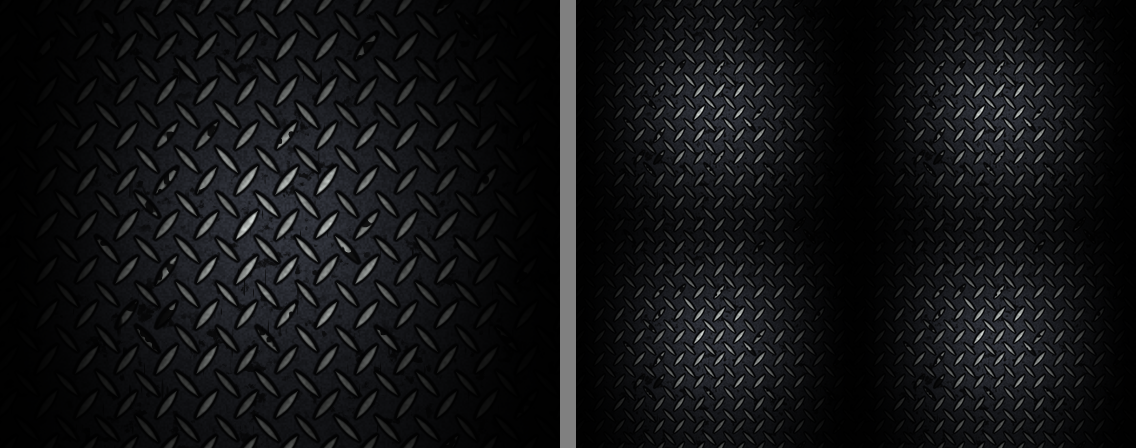
Left: one tile. Right: repeated 2 by 2.
Reproduce this texture procedurally as a WebGL 2 fragment shader.

```glsl
#version 300 es
precision highp float;
// Dark steel tread plate: two interleaved grids of raised lens-shaped lugs,
// leaning opposite ways, over grainy stained metal under a soft central light.
// Lugs are lens distance functions; all noise and the light wrap at the edges.
uniform vec2 u_resolution;
out vec4 fragColor;

const float TAU = 6.2831853;
const vec2 REPEATS = vec2(14.0, 10.0);
const vec3 STEEL = vec3(0.180, 0.190, 0.220);
const vec3 GRIME = vec3(0.030, 0.029, 0.030);
const vec3 WORN_METAL = vec3(0.70, 0.72, 0.71);
const vec3 SHADOW = vec3(0.012, 0.012, 0.015);

float hash(vec2 p) {
  vec3 q = fract(p.xyx * 0.1031);
  q += dot(q, q.yzx + 33.33);
  return fract((q.x + q.y) * q.z);
}

// Value noise with a whole number of cells across the canvas.
float wrapNoise(vec2 uv, vec2 cells) {
  vec2 g = uv * cells;
  vec2 i = floor(g);
  vec2 f = fract(g);
  f = f * f * (3.0 - 2.0 * f);
  vec2 a = mod(i, cells);
  vec2 b = mod(i + 1.0, cells);
  return mix(mix(hash(a), hash(vec2(b.x, a.y)), f.x),
             mix(hash(vec2(a.x, b.y)), hash(b), f.x), f.y);
}

float wrapFbm(vec2 uv, vec2 cells) {
  float sum = 0.0;
  float weight = 0.5;
  for (int i = 0; i < 4; i++) {
    sum += weight * wrapNoise(uv, cells);
    cells *= 2.0;
    weight *= 0.5;
  }
  return sum / 0.9375;
}

// Signed distance to a pointed lens along x; halfSize = half length, half width.
float lensDistance(vec2 p, vec2 halfSize) {
  p = abs(p);
  float radius = dot(halfSize, halfSize) / (2.0 * halfSize.y);
  float rise = radius - halfSize.y;
  bool pastTip = (p.x - halfSize.x) * rise > p.y * halfSize.x;
  return pastTip ? length(p - vec2(halfSize.x, 0.0))
                 : length(p + vec2(0.0, rise)) - radius;
}

vec2 rotate(vec2 p, float angle) {
  float c = cos(angle);
  float s = sin(angle);
  return vec2(c * p.x + s * p.y, c * p.y - s * p.x);
}

// Bare plate: fine grain, broad stains, pits and a few vertical scratches.
vec3 plateColor(vec2 uv) {
  float grain = wrapNoise(uv, vec2(300.0, 240.0));
  float stain = wrapFbm(uv, vec2(9.0, 7.0));
  float pits = smoothstep(0.60, 0.76, wrapFbm(uv, vec2(64.0, 51.0)));
  float streak = smoothstep(0.86, 0.97, wrapNoise(uv, vec2(190.0, 23.0)));
  vec3 color = STEEL * (0.66 + 0.40 * grain + 0.22 * stain);
  float dirt = pits * smoothstep(0.35, 0.65, stain);
  dirt = max(dirt, streak * smoothstep(0.50, 0.68, stain));
  return mix(color, GRIME, 0.80 * dirt);
}

// One grid of lugs, drawn over the given color.
vec3 addLugs(vec3 color, vec2 uv, vec2 offset, float angle, vec2 halfSize,
             float brightness, float seed) {
  vec2 cell = vec2(1.0, REPEATS.x * u_resolution.y / (REPEATS.y * u_resolution.x));
  float pixel = REPEATS.x / u_resolution.x;
  vec2 grid = uv * REPEATS - offset;
  vec2 id = mod(floor(grid), REPEATS) + seed;
  vec2 world = (fract(grid) - 0.5) * cell;
  vec2 p = rotate(world, angle + 0.08 * (hash(id + 5.0) - 0.5));
  halfSize *= 0.94 + 0.12 * hash(id + 11.0);
  float d = lensDistance(p, halfSize);

  // Dark groove and shadow around the raised shape.
  float shadowDistance = lensDistance(p - vec2(0.0, 0.028), halfSize);
  float groove = 1.0 - smoothstep(0.025, 0.085, min(d, shadowDistance));
  color = mix(color, SHADOW, 0.90 * groove);

  // Polished face, with a bevel, mottling and chips on the worn ones.
  float mottle = wrapNoise(uv, vec2(210.0, 168.0));
  float across = clamp(p.y / halfSize.y, -1.0, 1.0);
  float bevel = 0.55 + 0.45 * smoothstep(0.0, 0.045, -d);
  float tone = bevel * (0.84 - 0.20 * across + 0.24 * mottle);
  tone *= brightness * (0.82 + 0.30 * hash(id + 23.0));
  float worn = step(0.90, hash(id + 37.0));
  float chip = worn * smoothstep(0.50, 0.64, wrapNoise(uv, vec2(98.0, 70.0)));
  vec3 face = mix(WORN_METAL * tone, SHADOW, 0.88 * chip);
  return mix(color, face, 1.0 - smoothstep(-0.7 * pixel, 0.7 * pixel, d));
}

// Central pool of light that falls smoothly to the dark sides.
float poolOfLight(vec2 uv) {
  vec2 glow = 0.5 - 0.5 * cos(TAU * uv);
  return 0.015 + 0.985 * glow.x * (0.36 + 0.64 * glow.y);
}

void main() {
  vec2 uv = gl_FragCoord.xy / u_resolution;
  vec3 color = plateColor(uv);
  color = addLugs(color, uv, vec2(0.67, 0.47), 0.91, vec2(0.43, 0.088), 1.0, 0.0);
  color = addLugs(color, uv, vec2(0.17, 0.93), -0.84, vec2(0.41, 0.072), 0.84, 51.0);
  fragColor = vec4(color * poolOfLight(uv), 1.0);
}
```
